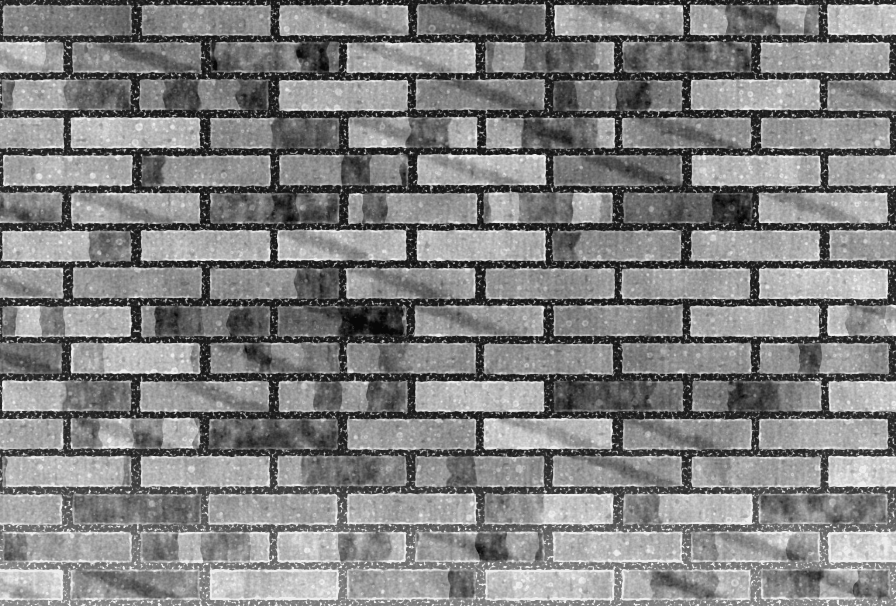
A Shadertoy shader for this texture:

```glsl
// Weathered grey brick wall in running bond: each brick is a wobbly box distance
// with its own tone, scorched bands, streaks, chalky rim and pale spatter.
// Dark gritty mortar fills the joints and turns chalky toward the base.

#define COLUMNS 6.51        // bricks across
#define COURSES 16.1        // courses down
#define BRICK_LENGTH 3.63   // brick pitch, in course heights
#define BED_JOINT 0.19      // horizontal joint width, in course heights
#define HEAD_JOINT 0.23     // vertical joint width
#define RIM_WIDTH 0.055     // chalky edge on each brick
#define MORTAR_TONE 0.13
#define BRICK_DARK 0.54
#define BRICK_LIGHT 0.74
#define SCORCH 0.30         // depth of the dark bands
#define GRAIN 0.10          // fine surface roughness

vec2 hash2(vec2 p) {
    vec3 q = fract(p.xyx * vec3(0.1031, 0.1030, 0.0973));
    q += dot(q, q.yzx + 33.33);
    return fract((q.xx + q.yz) * q.zy);
}

float gradDot(vec2 cell, vec2 offset) {
    float angle = 6.2832 * hash2(cell + 57.0).x;
    return dot(vec2(cos(angle), sin(angle)), offset);
}

// Gradient noise, roughly -0.7 to 0.7
float noise(vec2 p) {
    vec2 i = floor(p), f = p - i;
    vec2 u = f * f * f * (f * (f * 6.0 - 15.0) + 10.0);
    vec2 e = vec2(1.0, 0.0);
    return mix(mix(gradDot(i, f), gradDot(i + e, f - e), u.x),
               mix(gradDot(i + e.yx, f - e.yx), gradDot(i + 1.0, f - 1.0), u.x), u.y);
}

float fbm(vec2 p) {
    return noise(p) + 0.5 * noise(p * 2.1 + 7.3) + 0.25 * noise(p * 4.3 + 3.1);
}

// Blocks of random level along x, joined by short ramps
float blocks(float x, float seed) {
    float i = floor(x);
    float a = hash2(vec2(i, seed)).x, b = hash2(vec2(i + 1.0, seed)).x;
    return mix(a, b, smoothstep(0.80, 1.0, x - i));
}

// Pale dots and small rings scattered at three sizes
float spatter(vec2 p, float px) {
    float sum = 0.0;
    for (int k = 0; k < 3; k++) {
        float scale = 2.3 + 1.7 * float(k);
        vec2 q = p * scale + 19.0 * float(k), cell = floor(q);
        vec2 h = hash2(cell), kind = hash2(cell + 91.0);
        float radius = mix(0.08, 0.23, kind.x * kind.x);
        float d = length(q - cell - mix(vec2(0.28), vec2(0.72), h));
        float dot_ = smoothstep(radius + px * scale, radius - px * scale, d);
        float hollow = 0.7 * step(0.6, kind.y) * smoothstep(radius, 0.0, d);
        sum += step(0.62, hash2(cell + 37.0).y) * dot_ * (1.0 - hollow) * (0.4 + 0.6 * h.y);
    }
    return min(sum, 1.0);
}

float brickTone(vec2 local, vec2 id, vec2 p) {
    vec2 h = hash2(id + 11.0), g = hash2(id + 43.0), s = hash2(id + 71.0);
    float tone = mix(BRICK_DARK, BRICK_LIGHT, h.x);
    tone -= 0.14 * step(0.82, h.y);
    tone += 0.10 * fbm(p * 0.9);

    // Scorched vertical blocks with ragged, mottled edges
    float x = local.x * mix(0.9, 1.7, g.x) + 0.22 * noise(p * 2.5);
    float band = smoothstep(0.52, 0.78, blocks(x + 20.0, id.x + 17.0 * id.y));
    float mottle = clamp(0.85 + 0.7 * fbm(p * vec2(3.0, 2.0)), 0.3, 1.2);
    tone -= SCORCH * band * mottle * smoothstep(0.30, 0.60, g.y);

    // Slanted smear on some bricks, and a rare burnt one
    float slant = abs(local.y + (s.x - 0.5) * 0.4 - 0.38 * (local.x + 2.0 * s.x - 1.0));
    tone -= 0.17 * step(0.74, s.y) * smoothstep(0.28, 0.08, slant + 0.12 * noise(p * 3.0));
    tone -= 0.30 * step(s.y, 0.025) * (0.8 + fbm(p * 2.0));

    // Drawn vertical striations and pitting
    tone += 0.07 * noise(p * vec2(9.0, 0.8));
    return tone - 0.12 * smoothstep(0.30, 0.55, noise(p * 5.0 + 31.0));
}

void mainImage(out vec4 fragColor, in vec2 fragCoord) {
    vec2 uv = fragCoord / iResolution.xy;
    float px = COURSES / iResolution.y;

    // Running bond: alternate courses shift by half a brick
    vec2 grid = vec2(uv.x * COLUMNS + 0.01, (1.0 - uv.y) * COURSES - 0.03);
    vec2 p = grid * vec2(BRICK_LENGTH, 1.0);
    float course = floor(grid.y);
    grid.x += 0.5 * mod(course, 2.0);
    vec2 id = floor(grid);
    vec2 local = (grid - id - 0.5) * vec2(BRICK_LENGTH, 1.0);
    local += (hash2(id + 5.0) - 0.5) * vec2(0.07, 0.03);

    // Distance to the brick edge, negative inside
    vec2 halfSize = 0.5 * vec2(BRICK_LENGTH - HEAD_JOINT, 1.0 - BED_JOINT);
    vec2 q = abs(local) - halfSize + 0.04;
    float d = length(max(q, 0.0)) + min(max(q.x, q.y), 0.0) - 0.04;
    d += 0.025 * noise(p * 3.5) + 0.025 * noise(p * 9.0);

    // Light falls off toward the middle; chalk gathers near the base
    float light = 0.09 * smoothstep(0.50, 0.0, uv.y) + 0.07 * smoothstep(0.25, 0.5, abs(uv.x - 0.5)) - 0.02;
    float chalk = smoothstep(0.30, 0.0, uv.y + 0.06 * noise(p * 0.5));
    float grit = noise(p * 11.0) + 0.6 * noise(p * 19.0 + 5.0);

    float mortar = MORTAR_TONE + 0.55 * smoothstep(0.05, 0.75, grit) + 0.10 * grit;
    mortar += 0.34 * chalk + 0.6 * light;

    float brick = brickTone(local, id, p) + light + GRAIN * grit;
    float rim = smoothstep(-RIM_WIDTH - px, -0.4 * RIM_WIDTH, d);
    brick += rim * (0.13 + 0.25 * noise(p * 4.0 + 13.0) + 0.12 * chalk);
    brick += 0.20 * spatter(p, px) + 0.10 * chalk * smoothstep(0.1, 0.5, fbm(p * 1.5));

    float tone = mix(brick, mortar, smoothstep(-0.7 * px, 0.7 * px, d));
    fragColor = vec4(vec3(clamp(tone, 0.03, 0.93)), 1.0);
}
```
